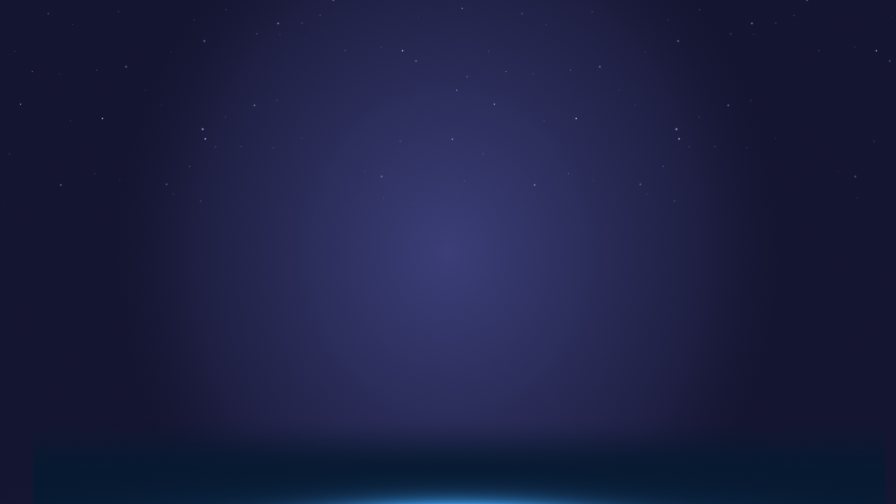
A Shadertoy shader for this background:

```glsl
#define GLOW_RADIUS 0.66
#define GLOW_STRETCH 1.15
#define STAR_PERIOD 0.94
#define STAR_COLUMNS 18.0
#define STAR_DENSITY 0.42
#define STAR_SIZE 0.0019
#define STAR_FLOOR 0.56
#define BAND_TOP 0.175
#define BAND_SOLID 0.06
#define HORIZON_WIDTH 0.24
#define HORIZON_HEIGHT 0.015

const vec3 NIGHT = vec3(0.080, 0.083, 0.190);
const vec3 INDIGO = vec3(0.232, 0.244, 0.468);
const vec3 DEEP_SEA = vec3(0.027, 0.098, 0.190);
const vec3 HORIZON_BLUE = vec3(0.20, 0.50, 0.76);
const vec3 STARLIGHT = vec3(0.72, 0.78, 0.92);

// Sine-free hash giving three values in 0..1
vec3 hash3(vec2 p) {
    vec3 q = fract(p.xyx * vec3(0.1031, 0.1030, 0.0973));
    q += dot(q, q.yxz + 33.33);
    return fract((q.xxy + q.yzz) * q.zyx);
}

// Sparse stars, jittered in a grid that repeats across the sky
float stars(vec2 p) {
    vec2 grid = vec2(mod(p.x, STAR_PERIOD), p.y) * STAR_COLUMNS / STAR_PERIOD;
    vec2 cell = floor(grid);
    vec3 place = hash3(cell + 7.0);
    vec3 look = hash3(cell + 61.0);
    vec2 offset = (fract(grid) - mix(vec2(0.1), vec2(0.9), place.xy));
    float dist = length(offset) * STAR_PERIOD / STAR_COLUMNS;
    float size = STAR_SIZE * mix(0.6, 1.1, look.x);
    float present = step(place.z, STAR_DENSITY);
    float brightness = mix(0.08, 0.65, look.y * look.y * look.y);
    return present * brightness * exp(-dist * dist / (size * size));
}

void mainImage(out vec4 fragColor, in vec2 fragCoord) {
    float aspect = iResolution.x / iResolution.y;
    vec2 uv = fragCoord / iResolution.xy;
    vec2 p = vec2((uv.x - 0.5) * aspect, uv.y);

    // Tall radial glow over the night sky
    float radius = length((p - vec2(0.0, 0.5)) / vec2(1.0, GLOW_STRETCH));
    float falloff = max(1.0 - radius / GLOW_RADIUS, 0.0);
    falloff = mix(falloff, falloff * smoothstep(0.0, 0.25, falloff), 0.4);
    vec3 color = mix(NIGHT, INDIGO, falloff);

    // Stars fade out above the middle of the sky
    float skyFade = smoothstep(STAR_FLOOR, STAR_FLOOR + 0.12, uv.y);
    color += STARLIGHT * stars(vec2(uv.x * aspect, uv.y)) * skyFade;

    // Dark blue band along the ground, with narrow side margins
    float sides = smoothstep(0.035, 0.039, uv.x)
                * (1.0 - smoothstep(0.986, 0.991, uv.x));
    float band = 1.0 - smoothstep(BAND_SOLID, BAND_TOP, uv.y);
    color = mix(color, DEEP_SEA, band * sides);

    // Bright core and wide haze on the horizon
    float across = p.x - 0.02;
    float core = exp(-pow(across / HORIZON_WIDTH, 2.0) - uv.y / HORIZON_HEIGHT);
    float haze = exp(-pow(across / 0.55, 2.0) - uv.y / 0.025);
    color += (HORIZON_BLUE - DEEP_SEA) * (core * 0.9 + haze * 0.2);

    // Fine dither keeps the dark gradients smooth
    color += (hash3(floor(fragCoord)).x - 0.5) / 255.0;
    fragColor = vec4(clamp(color, 0.0, 1.0), 1.0);
}
```
